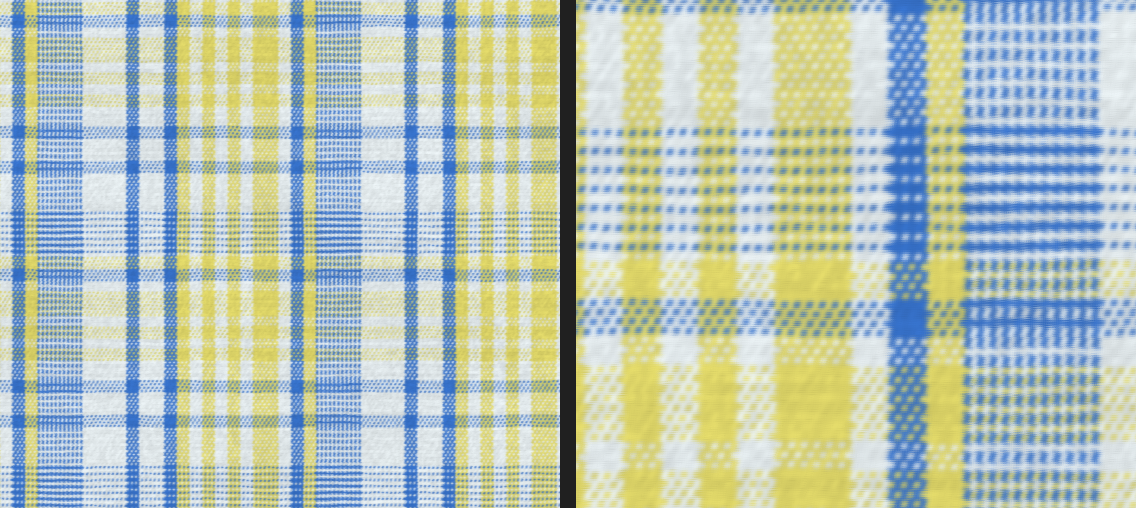
Left, the full canvas; right, a detail of the centre.
Give the GLSL for this texture, as a Shadertoy shader.

```glsl
#define REPEATS vec2(2.0105, 2.0)   // setts across and down
#define THREADS vec2(132.0, 80.0)   // warp and weft threads per sett
#define OFFSET vec2(5.87, 0.7)      // threads before the first sett
#define WEFT_COVER 0.62             // height of a weft float in its row
#define SLANT 0.7                   // lean of the floats, in threads
#define ROUNDNESS 0.17              // darkening toward thread edges
#define JITTER 0.08                 // tone change between floats
#define WOBBLE 0.22                 // waviness of threads
#define SOFTNESS 0.0031             // fuzz radius of the yarn, canvas widths
#define SAMPLES 5                   // filter grid per axis

const int WHITE = 0, BLUE = 1, YELLOW = 2, PINSTRIPE = 3;
const int BANDS = 15;

// Each band: thread count, dye
const ivec2 WARP[BANDS] = ivec2[BANDS](
    ivec2(6, BLUE), ivec2(6, YELLOW), ivec2(22, PINSTRIPE), ivec2(20, WHITE),
    ivec2(6, BLUE), ivec2(12, WHITE), ivec2(6, BLUE), ivec2(6, YELLOW),
    ivec2(6, WHITE), ivec2(6, YELLOW), ivec2(6, WHITE), ivec2(6, YELLOW),
    ivec2(6, WHITE), ivec2(12, YELLOW), ivec2(6, WHITE));

const ivec2 WEFT[BANDS] = ivec2[BANDS](
    ivec2(4, YELLOW), ivec2(4, BLUE), ivec2(3, WHITE), ivec2(8, YELLOW),
    ivec2(3, WHITE), ivec2(4, YELLOW), ivec2(3, WHITE), ivec2(4, YELLOW),
    ivec2(6, WHITE), ivec2(4, BLUE), ivec2(7, WHITE), ivec2(4, BLUE),
    ivec2(12, WHITE), ivec2(7, PINSTRIPE), ivec2(7, PINSTRIPE));

float hash(vec2 p) {
    return fract(sin(dot(p, vec2(12.99, 78.23))) * 4375.85);
}

vec3 dyeColor(int dye, int thread) {
    if (dye == PINSTRIPE) dye = thread % 2 == 0 ? BLUE : WHITE;
    if (dye == BLUE) return vec3(0.22, 0.46, 0.82);
    if (dye == YELLOW) return vec3(0.90, 0.865, 0.42);
    return vec3(0.92, 0.95, 0.96);
}

vec3 warpColor(int thread) {
    int edge = 0;
    for (int i = 0; i < BANDS; i++) {
        edge += WARP[i].x;
        if (thread < edge) return dyeColor(WARP[i].y, thread);
    }
    return dyeColor(WHITE, thread);
}

vec3 weftColor(int thread) {
    int edge = 0;
    for (int i = 0; i < BANDS; i++) {
        edge += WEFT[i].x;
        if (thread < edge) return dyeColor(WEFT[i].y, thread);
    }
    return dyeColor(WHITE, thread);
}

// Layered sines for slow unevenness, about -1 to 1
float drift(vec2 p) {
    return 0.5 * sin(p.x * 9.0 + 2.0 * sin(p.y * 7.0))
         + 0.3 * sin(p.y * 23.0 + 1.5 * sin(p.x * 17.0))
         + 0.2 * sin(p.x * 41.0 - p.y * 37.0);
}

vec3 fabric(vec2 uv) {
    // Thread coordinates, counted from the top left
    vec2 p = vec2(uv.x, 1.0 - uv.y);
    vec2 t = p * REPEATS * THREADS - OFFSET;
    t += WOBBLE * vec2(drift(p.yx * 2.0), drift(p * 2.0 + 3.0));
    t.x += SLANT * (fract(t.y) - 0.5);

    vec2 cell = floor(t);
    vec2 across = 2.0 * fract(t) - 1.0;
    ivec2 thread = ivec2(mod(cell, THREADS));

    // Plain weave: warp and weft take turns on top
    bool weftOnTop = (thread.x + thread.y) % 2 == 1
                  && abs(across.y) < WEFT_COVER;
    vec3 color = weftOnTop ? weftColor(thread.y) : warpColor(thread.x);
    float edge = weftOnTop ? across.y / WEFT_COVER : across.x;

    // Rounded yarn and uneven tone
    float shade = 1.0 - ROUNDNESS * edge * edge;
    shade += JITTER * (hash(cell) - 0.5);
    shade += 0.5 * JITTER * (hash(vec2(cell.y, 7.0)) - 0.5);
    shade += 0.015 * drift(p);
    return color * shade;
}

void mainImage(out vec4 fragColor, in vec2 fragCoord) {
    // Tent filter: fuzzy yarn, never narrower than a pixel
    float radius = max(1.0, SOFTNESS * iResolution.x);
    vec4 sum = vec4(0.0);
    for (int j = 0; j < SAMPLES; j++)
        for (int i = 0; i < SAMPLES; i++) {
            vec2 shift = 2.0 * (vec2(i, j) + 0.5) / float(SAMPLES) - 1.0;
            float weight = (1.0 - abs(shift.x)) * (1.0 - abs(shift.y));
            vec2 uv = (fragCoord + shift * radius) / iResolution.xy;
            sum += weight * vec4(fabric(uv), 1.0);
        }
    fragColor = vec4(sum.rgb / sum.a, 1.0);
}
```
